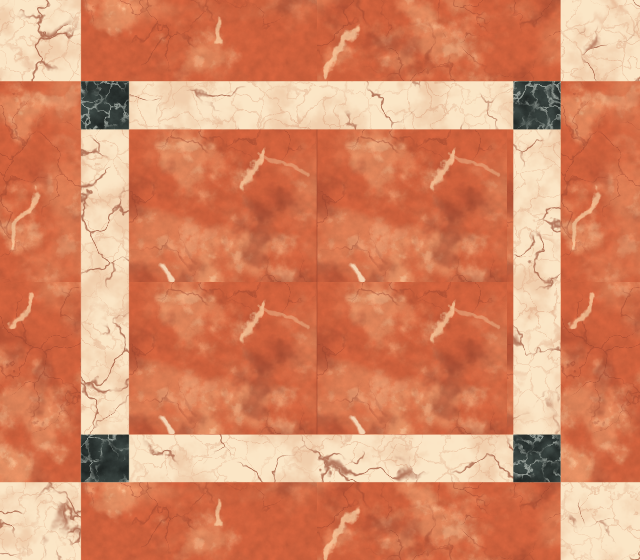
Reproduce this pattern procedurally as a WebGL 2 fragment shader.

```glsl
#version 300 es
precision highp float;
// Inlaid marble floor: four matching red slabs inside a cream border with
// dark green corner blocks, surrounded by red panels and cream corners.
// Stones are hashed value noise, warped cell edges (veins) and soft blobs.

uniform vec2 u_resolution;
out vec4 fragColor;

const vec3 RUST = vec3(0.80, 0.375, 0.235);
const vec3 SALMON = vec3(0.88, 0.55, 0.38);
const vec3 PALE = vec3(0.95, 0.76, 0.59);
const vec3 MAROON = vec3(0.58, 0.25, 0.17);
const vec3 CREAM = vec3(0.985, 0.90, 0.775);
const vec3 BLUSH = vec3(0.93, 0.77, 0.63);
const vec3 GREEN_BLACK = vec3(0.17, 0.20, 0.19);
const vec3 GREY_VEIN = vec3(0.66, 0.69, 0.66);

// Stone joints as canvas fractions: outer, inner, inner, outer
const vec4 JOINT_X = vec4(0.1265, 0.2015, 0.802, 0.876);
const vec4 JOINT_Y = vec4(0.139, 0.224, 0.769, 0.855);
const vec2 SLAB_SIZE = vec2(0.340, 0.272);
const vec2 SLAB_SEAM = vec2(0.566, 0.497);

vec2 hash22(vec2 p) {
  vec3 a = fract(p.xyx * vec3(0.1031, 0.1030, 0.0973));
  a += dot(a, a.yzx + 33.33);
  return fract((a.xx + a.yz) * a.zy);
}

float noise(vec2 p) {
  vec2 i = floor(p), f = fract(p);
  f = f * f * (3.0 - 2.0 * f);
  float low = mix(hash22(i).x, hash22(i + vec2(1, 0)).x, f.x);
  float high = mix(hash22(i + vec2(0, 1)).x, hash22(i + vec2(1, 1)).x, f.x);
  return mix(low, high, f.y);
}

float fbm(vec2 p) {
  float sum = 0.0, amp = 0.5;
  for (int i = 0; i < 5; i++) {
    sum += amp * noise(p);
    p = mat2(1.6, 1.2, -1.2, 1.6) * p + 17.3;
    amp *= 0.5;
  }
  return sum / 0.97;
}

vec2 warp(vec2 p) { return vec2(fbm(p), fbm(p + 41.7)) - 0.5; }

// Thin veins along the edges of warped cells
float veins(vec2 p, float scale, float width) {
  p = p * scale + 1.5 * warp(p * scale * 1.3);
  vec2 cell = floor(p);
  float near = 9.0, next = 9.0;
  for (int y = -1; y <= 1; y++)
    for (int x = -1; x <= 1; x++) {
      vec2 c = cell + vec2(x, y);
      float d = length(c + hash22(c) - p);
      next = min(next, max(near, d));
      near = min(near, d);
    }
  return 1.0 - smoothstep(0.0, width * scale, next - near);
}

float stroke(vec2 p, vec4 ends, float width) {
  vec2 a = p - ends.xy, b = ends.zw - ends.xy;
  float d = length(a - b * clamp(dot(a, b) / dot(b, b), 0.0, 1.0));
  return 1.0 - smoothstep(width * 0.3, width, d);
}

// Ragged soft patch; spot holds centre and radius
float cloud(vec2 p, vec3 spot) {
  float d = length(p - spot.xy) / spot.z + 2.4 * (fbm(p * 28.0) - 0.5);
  return 1.0 - smoothstep(0.2, 1.25, d);
}

vec3 redMarble(vec2 p, float seed, vec3 spotA, vec3 spotB, vec4 vein) {
  vec2 q = p + seed;
  float light = 0.6 * smoothstep(0.44, 0.78, fbm(q * vec2(9.0, 12.0)));
  light += 0.75 * max(cloud(p, spotA), cloud(p, spotB));
  vec3 c = mix(RUST, SALMON, min(light, 1.0));
  c = mix(c, PALE, 0.5 * light * smoothstep(0.5, 0.72, fbm(q * 45.0)));
  c = mix(c, MAROON, 0.45 * smoothstep(0.58, 0.78, fbm(q * 14.0 + 8.0)));
  float cracks = veins(q, 13.0, 0.005) * smoothstep(0.45, 0.65, fbm(q * 11.0 + 5.0));
  c = mix(c, MAROON, 0.4 * cracks);
  c = mix(c, PALE, 0.85 * stroke(p + 0.05 * warp(q * 22.0), vein, 0.008));
  return c * (0.93 + 0.16 * fbm(q * 80.0));
}

vec3 creamMarble(vec2 p) {
  vec3 c = mix(CREAM, BLUSH, 0.7 * smoothstep(0.42, 0.78, fbm(p * 22.0)));
  c = mix(c, vec3(0.84, 0.58, 0.44), 0.5 * veins(p, 24.0, 0.005) * fbm(p * 18.0 + 3.0));
  float bold = veins(p + 6.0, 11.0, 0.007) * smoothstep(0.43, 0.65, fbm(p * 13.0 + 9.0));
  return mix(c, vec3(0.62, 0.33, 0.23), 0.75 * bold);
}

vec3 darkMarble(vec2 p) {
  vec3 c = GREEN_BLACK * (0.55 + 1.1 * fbm(p * 50.0));
  float net = veins(p, 34.0, 0.006) * smoothstep(0.3, 0.65, fbm(p * 30.0));
  return mix(c, GREY_VEIN, 0.85 * net);
}

// Coverage of the interval from a to b with soft ends
float span(float x, float a, float b, float soft) {
  return smoothstep(a - soft, a + soft, x) - smoothstep(b - soft, b + soft, x);
}

// Red panels: centre slabs, top and bottom strips, side strips
vec3 redPanels(vec2 uv, vec2 p, float aspect) {
  bool inX = uv.x > JOINT_X.x && uv.x < JOINT_X.w;
  bool inY = uv.y > JOINT_Y.x && uv.y < JOINT_Y.w;
  if (inX && inY) {
    vec2 t = mod(p - SLAB_SEAM, SLAB_SIZE);
    vec3 c = redMarble(t, 2.0, vec3(0.12, 0.22, 0.07), vec3(0.225, 0.035, 0.075), vec4(0.235, 0.235, 0.212, 0.18));
    c = mix(c, MAROON, 0.55 * cloud(t, vec3(0.25, 0.115, 0.035)));
    vec2 bent = t + 0.02 * warp(t * 25.0);
    c = mix(c, PALE, 0.45 * stroke(bent, vec4(0.235, 0.23, 0.32, 0.19), 0.004));
    c = mix(c, CREAM, 0.85 * stroke(bent, vec4(0.063, 0.03, 0.077, 0.005), 0.006));
    return mix(c, MAROON, 0.3 * (1.0 - smoothstep(0.0, 0.003, abs(p.x - SLAB_SEAM.x))));
  }
  if (inX) {
    vec2 t = vec2(p.x, uv.y - (uv.y > 0.5 ? 1.0 : JOINT_Y.x));
    if (p.x < SLAB_SEAM.x)
      return redMarble(t, 5.0, vec3(0.21, -0.02, 0.05), vec3(0.36, -0.10, 0.05), vec4(0.40, -0.03, 0.385, -0.07));
    return redMarble(t, 9.0, vec3(0.775, -0.065, 0.09), vec3(0.60, -0.10, 0.04), vec4(0.625, -0.045, 0.585, -0.13));
  }
  vec2 t = vec2((uv.x - (uv.x > 0.5 ? JOINT_X.w : 0.0)) * aspect, p.y);
  if (p.y > SLAB_SEAM.y)
    return redMarble(t, 13.0, vec3(0.01, 0.60, 0.06), vec3(0.03, 0.80, 0.04), vec4(0.06, 0.66, 0.02, 0.56));
  return redMarble(t, 17.0, vec3(0.065, 0.27, 0.08), vec3(0.02, 0.17, 0.05), vec4(0.055, 0.465, 0.03, 0.42));
}

void main() {
  vec2 uv = gl_FragCoord.xy / u_resolution;
  float aspect = u_resolution.x / u_resolution.y;
  vec2 p = vec2(uv.x * aspect, uv.y);
  vec2 soft = 0.8 / u_resolution;

  vec2 outer = vec2(span(uv.x, JOINT_X.x, JOINT_X.w, soft.x), span(uv.y, JOINT_Y.x, JOINT_Y.w, soft.y));
  vec2 inner = vec2(span(uv.x, JOINT_X.y, JOINT_X.z, soft.x), span(uv.y, JOINT_Y.y, JOINT_Y.z, soft.y));
  vec2 band = outer - inner;
  float border = outer.x * outer.y - inner.x * inner.y;
  float corners = (1.0 - outer.x) * (1.0 - outer.y);

  vec3 color = mix(redPanels(uv, p, aspect), creamMarble(p), border + corners);
  color = mix(color, darkMarble(p), band.x * band.y);
  fragColor = vec4(color, 1.0);
}
```
